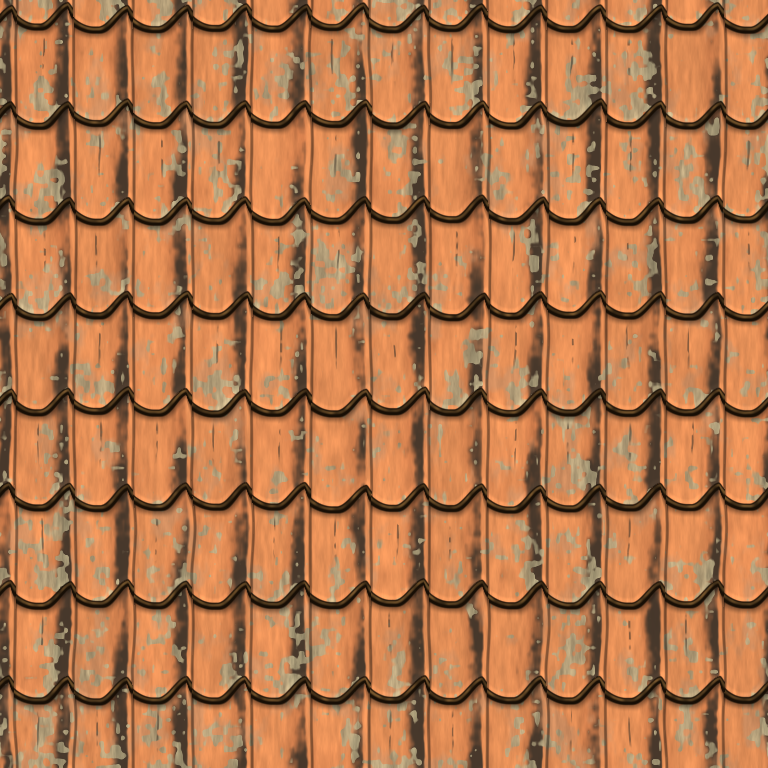
Write a Shadertoy shader that draws this texture.

```glsl
// Weathered clay roof: 13 columns by 8 rows of S-shaped tiles with thick lower lips.
// A profile curve bends every row edge; wrapping noise adds soot, lichen and cracks.
// Every count and noise period is whole, so the canvas tiles on all sides.

const vec2 TILES = vec2(13.0, 8.0);
const vec2 OFFSET = vec2(0.27, 0.04);  // seam and edge position, in tiles
const float SAG = 0.225;               // edge depth, in row heights

const vec3 CLAY = vec3(0.94, 0.59, 0.36);
const vec3 CLAY_SHADE = vec3(0.74, 0.43, 0.26);
const vec3 CLAY_DUST = vec3(0.80, 0.58, 0.42);
const vec3 SOOT = vec3(0.24, 0.20, 0.16);
const vec3 LICHEN = vec3(0.68, 0.63, 0.49);
const vec3 LIP = vec3(0.32, 0.23, 0.12);
const vec3 GAP = vec3(0.09, 0.055, 0.02);

float hash(vec2 p) {
    vec3 q = fract(p.xyx * 0.1031);
    q += dot(q, q.yzx + 33.33);
    return fract((q.x + q.y) * q.z);
}

// Value noise that wraps after one canvas; period is its cell count.
float noise(vec2 uv, vec2 period) {
    vec2 p = uv * period, i = floor(p), f = fract(p);
    vec2 a = mod(i, period), b = mod(i + 1.0, period);
    f = f * f * (3.0 - 2.0 * f);
    return mix(mix(hash(a), hash(vec2(b.x, a.y)), f.x),
               mix(hash(vec2(a.x, b.y)), hash(b), f.x), f.y);
}

float fbm(vec2 uv, vec2 period) {
    float sum = 0.0, weight = 0.5;
    for (int i = 0; i < 4; i++) {
        sum += weight * noise(uv, period);
        period *= 2.0;
        weight *= 0.5;
    }
    return sum / 0.9375;
}

// Rises from start a to full at b, then falls from c to nothing at d.
float band(float x, float a, float b, float c, float d) {
    return smoothstep(a, b, x) * (1.0 - smoothstep(c, d, x));
}

// Drop of the lower edge across one tile: broad trough, crest, short hook.
float edgeDrop(float u) {
    float rim = max(1.0 - u / 0.35, 0.0);
    float trough = (1.0 - 0.42 * rim * rim) * (1.0 - smoothstep(0.42, 0.92, u));
    return trough + 0.35 * smoothstep(0.9, 1.03, u);
}

float edgeSlope(float u) {
    float e = 0.01;
    float rise = (edgeDrop(u + e) - edgeDrop(u - e)) / (2.0 * e);
    return rise * SAG * TILES.x / TILES.y;
}

vec3 tileColor(vec2 uv, float u, float f, vec2 id) {
    float tint = hash(id + 3.7), wear = hash(id + 41.3), split = hash(id + 87.1);
    float stain = fbm(uv, vec2(52.0, 16.0));
    float patches = fbm(uv, vec2(39.0, 24.0));
    float speck = noise(uv, vec2(150.0, 128.0));
    float grain = fbm(uv, vec2(208.0, 40.0));
    float low = smoothstep(0.1, 0.95, f);

    // Fired clay, rounded across the tile
    float shade = 0.75 * band(u, 0.42, 0.82, 0.86, 0.95);
    shade += 0.25 * (1.0 - smoothstep(0.0, 0.16, u));
    shade += 0.7 * (stain - 0.5) + 0.2 * (tint - 0.5);
    vec3 color = mix(CLAY, CLAY_SHADE, clamp(shade, 0.0, 1.0));
    color = mix(color, CLAY_DUST, 0.6 * smoothstep(0.5, 0.72, patches));
    color *= 0.97 + 0.22 * (grain - 0.5) + 0.08 * (tint - 0.5);

    // Soot beside the raised roll
    float soot = band(u, 0.5, 0.84, 0.87, 0.96);
    soot *= mix(0.75, 1.1, low) * mix(0.8, 1.12, wear);
    soot += 1.1 * (stain - 0.5) + 0.3 * (speck - 0.5);
    color = mix(color, SOOT, 0.92 * smoothstep(0.33, 1.02, soot));

    // Speckled lichen, mostly on the lower half
    float zone = band(u, 0.15, 0.5, 0.78, 0.93) * mix(0.3, 1.0, low);
    float cover = 0.6 * patches + 0.5 * speck + 0.24 * zone * wear;
    vec3 crust = LICHEN * (0.75 + 0.5 * grain);
    color = mix(color, crust, 0.85 * smoothstep(0.72, 0.81, cover));

    // Hairline crack on some tiles
    float crackX = 0.34 + 0.14 * tint + 0.08 * (stain - 0.5);
    float crack = 1.0 - smoothstep(0.006, 0.026, abs(u - crackX));
    crack *= band(f, 0.1, 0.2, 0.4, 0.65) * step(0.5, split);
    color = mix(color, SOOT, 0.55 * crack * smoothstep(0.3, 0.6, speck));

    // Seam under the roll of the neighbouring tile
    float seam = min(u, 1.0 - u);
    return color * (1.0 - 0.42 * (1.0 - smoothstep(0.008, 0.04, seam)));
}

void mainImage(out vec4 fragColor, in vec2 fragCoord) {
    vec2 uv = fragCoord / iResolution.xy;
    float pixel = 1.0 / iResolution.y;

    // Column cell with slightly wandering seams
    float x = uv.x * TILES.x - OFFSET.x + 0.07 * (noise(uv, vec2(13.0, 16.0)) - 0.5);
    float u = fract(x), column = mod(floor(x), TILES.x);

    // Signed distance below the nearest row edge
    float y = (1.0 - uv.y) * TILES.y - OFFSET.y - SAG * edgeDrop(u);
    float row = floor(y + 0.5);
    float below = y - row - 0.035 * (hash(vec2(column, mod(row, TILES.y))) - 0.5);
    float slope = edgeSlope(u);
    float dist = below / TILES.y / sqrt(1.0 + slope * slope);

    vec2 id = vec2(column, mod(below < 0.0 ? row - 1.0 : row, TILES.y));
    vec3 color = tileColor(uv, u, below < 0.0 ? 1.0 + below : below, id);

    // Cast shadow, dark gap and lip, from the back to the front
    float under = smoothstep(-pixel, pixel, dist);
    color *= 1.0 - 0.5 * under * (1.0 - smoothstep(0.006, 0.018, dist));
    color *= 1.0 + 0.1 * band(dist, -0.008, -0.003, -0.002, 0.0);
    float gap = under * (1.0 - smoothstep(0.0088 - pixel, 0.0088 + pixel, dist));
    color = mix(color, GAP, gap);
    float lip = band(dist, 0.0, 0.0025, 0.003, 0.0062);
    vec3 lipColor = LIP * (0.6 + 0.9 * noise(uv, vec2(130.0, 96.0)));
    color = mix(color, lipColor, lip);

    fragColor = vec4(color, 1.0);
}
```
